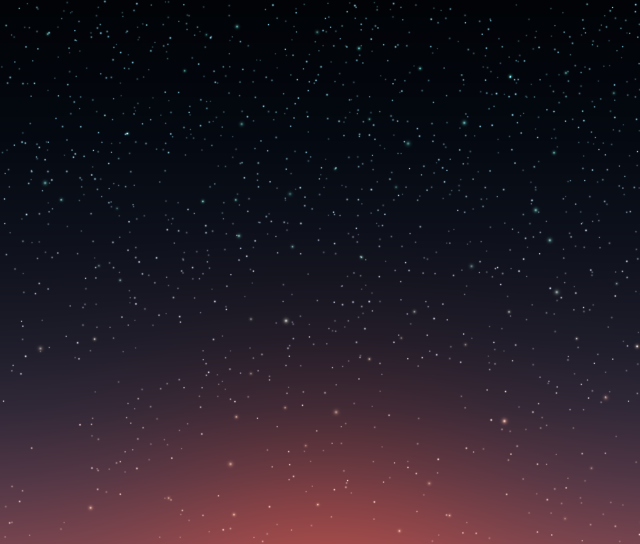
Reproduce this background procedurally as a WebGL 2 fragment shader.

```glsl
#version 300 es
precision highp float;

uniform vec2 u_resolution;
out vec4 fragColor;

// Sky colours at even heights, horizon to zenith
const int SKY_STEPS = 8;
const vec3 SKY[9] = vec3[9](
    vec3(0.450, 0.265, 0.310), vec3(0.300, 0.210, 0.272),
    vec3(0.182, 0.155, 0.217), vec3(0.112, 0.110, 0.164),
    vec3(0.068, 0.077, 0.122), vec3(0.036, 0.054, 0.092),
    vec3(0.016, 0.035, 0.066), vec3(0.008, 0.021, 0.043),
    vec3(0.004, 0.012, 0.025));

// Warm light on the horizon
const vec3 GLOW_COLOR = vec3(0.180, 0.026, -0.020);
const vec2 GLOW_CENTER = vec2(0.51, -0.02);
const vec2 GLOW_SIZE = vec2(0.31, 0.30);

// Star tints by height
const vec3 STAR_LOW = vec3(1.00, 0.80, 0.72);
const vec3 STAR_MID = vec3(0.80, 0.82, 0.92);
const vec3 STAR_HIGH = vec3(0.52, 0.80, 0.88);
const vec3 HALO_LOW = vec3(0.90, 0.58, 0.42);
const vec3 HALO_HIGH = vec3(0.28, 0.68, 0.60);

// Star fields, lengths as fractions of the height
const int DUST_LAYERS = 3;
const float DUST_CELLS = 25.0;
const float DUST_CELL_GROWTH = 6.0;
const float DUST_RADIUS = 0.0017;
const float BRIGHT_CELLS = 10.0;
const float BRIGHT_CHANCE = 0.48;
const float BRIGHT_RADIUS = 0.0021;
const float HALO_RADIUS = 0.0046;
const float CELL_MARGIN = 0.10;

vec3 hash3(vec2 cell) {
    vec3 q = fract(cell.xyx * vec3(0.1031, 0.1030, 0.0973));
    q += dot(q, q.yxz + 33.33);
    return fract((q.xxy + q.yzz) * q.zyx);
}

float spot(float dist, float radius) {
    return exp(-dist * dist / (radius * radius));
}

vec3 skyColor(vec2 uv) {
    float level = clamp(uv.y, 0.0, 1.0) * float(SKY_STEPS);
    int index = min(int(level), SKY_STEPS - 1);
    vec3 sky = mix(SKY[index], SKY[index + 1], level - float(index));
    vec2 offset = (uv - GLOW_CENTER) / GLOW_SIZE;
    return sky + GLOW_COLOR * exp(-dot(offset, offset));
}

vec3 starTint(float height) {
    vec3 tint = mix(STAR_LOW, STAR_MID, smoothstep(0.05, 0.45, height));
    return mix(tint, STAR_HIGH, smoothstep(0.45, 0.85, height));
}

// Layered sines gather the small stars into loose clusters
float clustering(vec2 p) {
    return 0.12 * sin(p.x * 17.0 + 4.0 * sin(p.y * 9.0))
         + 0.10 * sin(p.y * 23.0 - p.x * 11.0);
}

// One jittered star per cell: distance in x, three random values in yzw
vec4 cellStar(vec2 p, float cells, float seed) {
    vec2 cell = floor(p * cells);
    vec3 jitter = hash3(cell + seed);
    vec2 center = mix(vec2(CELL_MARGIN), vec2(1.0 - CELL_MARGIN), jitter.xy);
    float dist = length(fract(p * cells) - center) / cells;
    return vec4(dist, hash3(cell + seed + 71.7));
}

vec3 dustStars(vec2 p, float pixel) {
    float light = 0.0;
    for (int i = 0; i < DUST_LAYERS; i++) {
        float cells = DUST_CELLS + DUST_CELL_GROWTH * float(i);
        vec4 star = cellStar(p, cells, 19.0 + 37.0 * float(i));
        vec2 cellCenter = (floor(p * cells) + 0.5) / cells;
        float chance = mix(0.17, 0.58, smoothstep(0.0, 0.9, cellCenter.y))
                     + clustering(cellCenter);
        float radius = max(DUST_RADIUS * mix(0.75, 1.1, star.w), 0.6 * pixel);
        float power = mix(0.28, 0.95, star.z * star.z);
        light += step(star.y, chance) * power * spot(star.x, radius);
    }
    return starTint(p.y) * light;
}

vec3 brightStars(vec2 p, float pixel) {
    vec4 star = cellStar(p, BRIGHT_CELLS, 113.0);
    float shown = step(star.y, BRIGHT_CHANCE);
    float size = mix(0.65, 1.15, star.z * star.z);
    float core = spot(star.x, max(BRIGHT_RADIUS * size, 0.7 * pixel));
    float halo = spot(star.x, HALO_RADIUS * size);
    vec3 haloColor = mix(HALO_LOW, HALO_HIGH, smoothstep(0.2, 0.65, p.y));
    return shown * mix(0.5, 1.0, star.w)
         * (0.55 * core * starTint(p.y) + 0.48 * halo * haloColor);
}

void main() {
    vec2 uv = gl_FragCoord.xy / u_resolution;
    vec2 p = gl_FragCoord.xy / u_resolution.y;
    float pixel = 1.0 / u_resolution.y;

    // Screen blending keeps stars soft against the warm horizon
    vec3 stars = clamp(dustStars(p, pixel) + brightStars(p, pixel), 0.0, 1.0);
    vec3 sky = skyColor(uv);
    fragColor = vec4(sky + stars * (1.0 - sky), 1.0);
}
```
